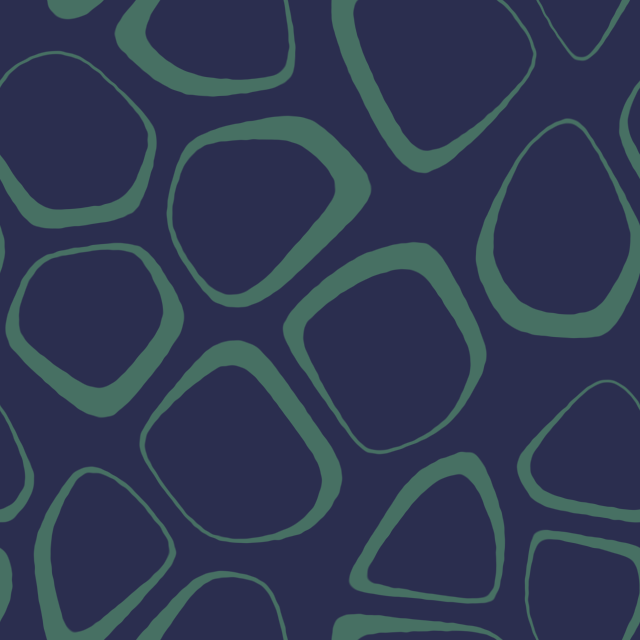
This pattern is drawn by a WebGL 2 fragment shader. Its source:

```glsl
#version 300 es
precision highp float;
// Hollow rounded-triangle pebbles with swelling green outlines on navy, tiling.

uniform vec2 u_resolution;
out vec4 fragColor;

const vec2 GRID = vec2(4.0, 3.0);

vec3 hash(vec2 c) {
  c += 3.7;
  return fract(sin(vec3(dot(c, vec2(127.1, 311.7)),
                        dot(c, vec2(269.5, 183.3)),
                        dot(c, vec2(419.2, 371.9)))) * 43758.5453);
}

// Value noise that wraps after a whole number of repeats
float noise(vec2 p, float repeats) {
  p *= repeats;
  vec2 i = floor(p), f = fract(p);
  f = f * f * (3.0 - 2.0 * f);
  float a = hash(mod(i, repeats)).x;
  float b = hash(mod(i + vec2(1, 0), repeats)).x;
  float c = hash(mod(i + vec2(0, 1), repeats)).x;
  float d = hash(mod(i + 1.0, repeats)).x;
  return mix(mix(a, b, f.x), mix(c, d, f.x), f.y);
}

// Pebble site of a grid cell: position in xy, weight in z
vec3 site(vec2 cell) {
  vec3 h = hash(mod(cell, GRID));
  vec2 stagger = vec2(0.0, 0.5 * mod(cell.x, 2.0));
  return vec3((cell + 0.5 + stagger + (h.xy - 0.5) * 0.65) / GRID, 0.014 * h.z);
}

float power(vec2 p, vec3 s) {
  vec2 d = p - s.xy;
  return dot(d, d) - s.z;
}

// Distance from p to the border between the regions of two sites
float borderDistance(vec2 p, vec3 a, vec3 b) {
  return (power(p, b) - power(p, a)) / (2.0 * distance(a.xy, b.xy));
}

vec2 direction(float angle) {
  return vec2(cos(angle), sin(angle));
}

void main() {
  vec2 p = gl_FragCoord.xy / u_resolution;

  // Find the pebble that owns this point
  vec2 base = floor(p * GRID), home = base;
  float best = 1e5;
  for (int y = -2; y <= 2; y++)
    for (int x = -2; x <= 2; x++) {
      vec2 cell = base + vec2(x, y);
      float d = power(p, site(cell));
      if (d < best) { best = d; home = cell; }
    }
  vec3 own = site(home);
  vec3 rnd = hash(mod(home, GRID) + 17.0);
  vec2 rel = p - own.xy;

  // Its room, and the direction of the closest neighbour
  float room = 1e5;
  vec2 closest = vec2(1, 0);
  for (int y = -2; y <= 2; y++)
    for (int x = -2; x <= 2; x++) {
      if (x == 0 && y == 0) continue;
      vec3 other = site(home + vec2(x, y));
      float d = borderDistance(own.xy, own, other);
      if (d < room) { room = d; closest = other.xy - own.xy; }
    }
  room = max(room, 0.05);

  // Soft minimum over the borders gives a rounded inside distance
  float softness = 0.003 + 0.12 * room;
  float sum = 0.0;
  for (int y = -2; y <= 2; y++)
    for (int x = -2; x <= 2; x++) {
      if (x == 0 && y == 0) continue;
      vec3 other = site(home + vec2(x, y));
      sum += exp(-borderDistance(p, own, other) / softness);
    }

  // Two slanted cuts taper the pebble away from its closest neighbour
  float heading = atan(closest.y, closest.x);
  for (int i = 0; i < 2; i++) {
    float side = float(2 * i - 1);
    float reach = room * (1.05 + 0.5 * (i == 0 ? rnd.x : rnd.y)) + 0.02;
    float cut = reach - dot(rel, direction(heading + side * (1.9 + 0.4 * rnd.z)));
    sum += exp(-cut / softness);
  }
  float inside = -softness * log(sum) - 0.016;
  inside += 0.0016 * (noise(p, 96.0) - 0.5);

  // The outline swells towards one side
  float swell = smoothstep(-0.16, 0.16, dot(rel, direction(6.2832 * rnd.z)));
  float width = (0.004 + 0.027 * swell) * clamp(room / 0.1, 0.55, 1.3);

  float blur = 0.8 / u_resolution.y;
  float ring = smoothstep(-blur, blur, inside) * smoothstep(-blur, blur, width - inside);

  vec3 navy = vec3(0.17, 0.18, 0.31);
  vec3 green = vec3(0.28, 0.44, 0.39);
  fragColor = vec4(mix(navy, green, ring), 1.0);
}
```
